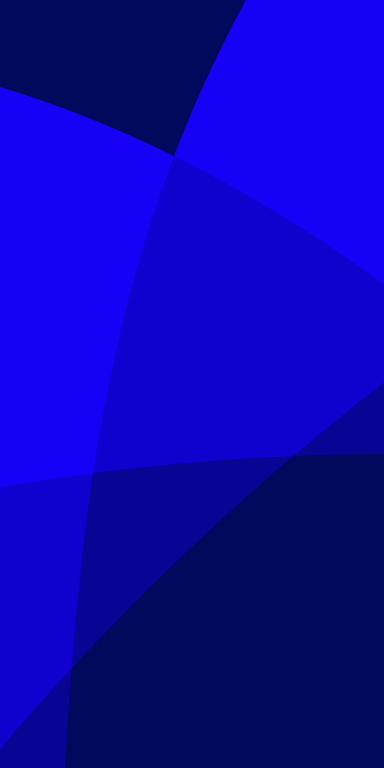
This background is drawn by a Shadertoy shader. Its source:

```glsl
// Four large translucent sheets with gently curved rims overlap on a navy ground.
// Each rim is a cubic curve; the number of sheets covering a point picks its
// blue, from bright (one sheet) back down to navy (all four).

const vec3 NAVY   = vec3(0.00, 0.035, 0.36);
const vec3 BRIGHT = vec3(0.09, 0.00, 0.965);
const vec3 ROYAL  = vec3(0.065, 0.005, 0.81);
const vec3 DEEP   = vec3(0.03, 0.015, 0.58);

// Cubic with coefficients k, from the constant term upward
float cubic(vec4 k, float t) {
    return k.x + t * (k.y + t * (k.z + t * k.w));
}

// Antialiased coverage of the region where side is positive
float coverage(float side) {
    float pixelStep = length(vec2(dFdx(side), dFdy(side)));
    return clamp(0.5 + side / max(pixelStep, 1e-6), 0.0, 1.0);
}

// Colour for a given number of stacked sheets
vec3 sheetColor(float layers) {
    vec3 color = mix(NAVY, BRIGHT, clamp(layers, 0.0, 1.0));
    color = mix(color, ROYAL, clamp(layers - 1.0, 0.0, 1.0));
    color = mix(color, DEEP, clamp(layers - 2.0, 0.0, 1.0));
    return mix(color, NAVY, clamp(layers - 3.0, 0.0, 1.0));
}

void mainImage(out vec4 fragColor, in vec2 fragCoord) {
    // x runs rightward and depth runs downward, both over 0..1
    vec2 uv = fragCoord / iResolution.xy;
    float x = uv.x;
    float depth = 1.0 - uv.y;

    // Rims: one steep sheet on the right, three reaching the bottom
    float steepRim = cubic(vec4(0.6406, -1.0924, 0.8875, -0.2664), depth);
    float upperRim = cubic(vec4(0.1133, 0.1501, 0.1064, 0.0), x);
    float lowerRim = cubic(vec4(0.6341, -0.0846, 0.0417, 0.0), x);
    float risingRim = cubic(vec4(0.9753, -0.5878, 0.1331, -0.0230), x);

    // Stack the sheets
    float layers = coverage(x - steepRim)
                 + coverage(depth - upperRim)
                 + coverage(depth - lowerRim)
                 + coverage(depth - risingRim);

    fragColor = vec4(sheetColor(layers), 1.0);
}
```
